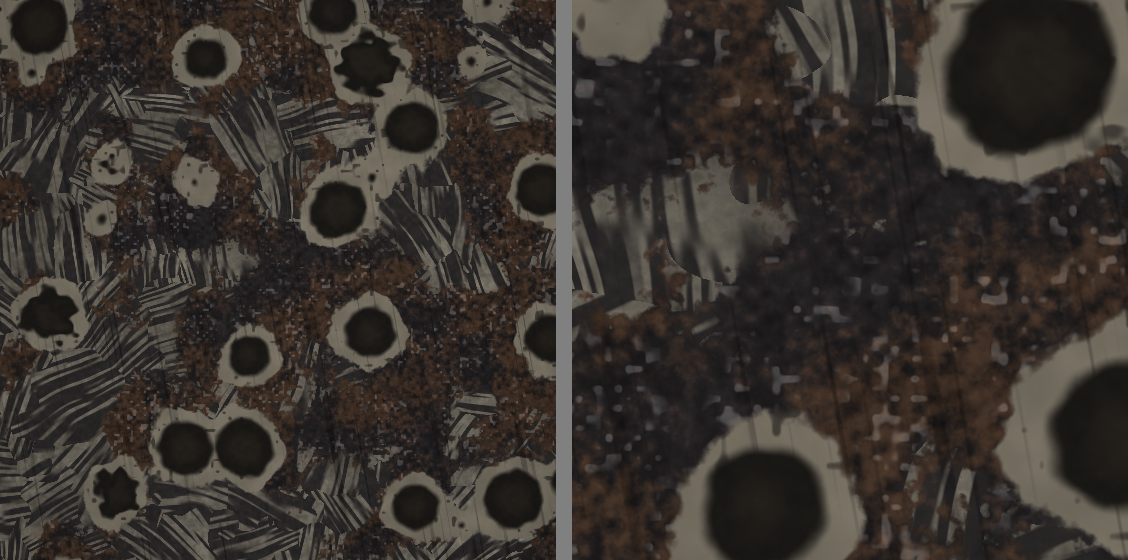
Left: the whole. Right: its middle third, enlarged.
Give the GLSL for this texture, as a Shadertoy shader.

```glsl
#define CLUSTER_SIZE 0.27
#define NODULE_GAP 0.102
#define DOMAIN_FREQ 7.0
#define NEEDLE_FREQ vec2(17.0, 185.0)
#define SCRATCH_SLOPE 0.17
#define FERRITE vec3(0.445, 0.42, 0.37)
#define NEEDLE vec3(0.41, 0.39, 0.35)
#define MATRIX vec3(0.155, 0.145, 0.145)
#define PEARLITE_DARK vec3(0.125, 0.115, 0.12)
#define PEARLITE_BROWN vec3(0.215, 0.16, 0.125)
#define GRAPHITE vec3(0.095, 0.088, 0.078)

float hash(vec2 p) {
    return fract(sin(dot(p, vec2(127.1, 311.7))) * 43758.5453);
}

vec2 hash2(vec2 p) {
    return vec2(hash(p), hash(p + 37.3));
}

float noise(vec2 p) {
    vec2 i = floor(p), f = fract(p);
    f = f * f * (3.0 - 2.0 * f);
    return mix(mix(hash(i), hash(i + vec2(1, 0)), f.x),
               mix(hash(i + vec2(0, 1)), hash(i + 1.0), f.x), f.y);
}

float fbm(vec2 p) {
    float sum = 0.0, amp = 0.5;
    for (int i = 0; i < 5; i++) {
        sum += amp * noise(p);
        p = mat2(1.6, 1.2, -1.2, 1.6) * p + 5.7;
        amp *= 0.5;
    }
    return sum;
}

float smoothMin(float a, float b, float k) {
    float h = max(k - abs(a - b), 0.0) / k;
    return min(a, b) - 0.25 * h * h * k;
}

// Distances to the ferrite halos (x) and graphite nodules (y)
vec2 grains(vec2 p) {
    vec2 wobble = vec2(fbm(p * 22.0), fbm(p * 22.0 + 40.0)) - 0.5;
    float ragged = noise(p * 65.0) - 0.5;
    vec2 dist = vec2(1.0);
    vec2 home = floor(p / CLUSTER_SIZE);
    for (int n = 0; n < 9; n++) {
        vec2 cell = home + vec2(n % 3 - 1, n / 3 - 1);
        vec2 centre = (cell + 0.5 + 0.55 * (hash2(cell + 11.0) - 0.5)) * CLUSTER_SIZE;
        float angle = 6.2832 * hash(cell + 7.0);
        vec2 along = vec2(cos(angle), sin(angle));
        int count = 1 + int(3.0 * hash(cell + 3.0));
        for (int k = 0; k < count; k++) {
            vec2 id = cell * 5.1 + float(k) * 1.7;
            vec2 c = centre + along * NODULE_GAP * (float(k) - 0.5 * float(count - 1));
            c += 0.03 * (hash2(id + 2.0) - 0.5);
            float size = hash(id + 19.0);
            bool hollow = hash(id + 5.0) < 0.27;
            float radius = hollow ? 0.006 : mix(0.034, 0.052, size);
            float haloRadius = hollow ? mix(0.025, 0.045, size) : radius + 0.021;
            float roughness = hash(id + 9.0) < 0.25 ? 0.035 : 0.006;
            float halo = length(p - c + 0.04 * wobble) - haloRadius;
            float core = length(p - c + 0.012 * wobble) - radius + roughness * ragged;
            dist.x = smoothMin(dist.x, halo, 0.03);
            dist.y = min(dist.y, core);
        }
    }
    return dist;
}

// Fans of light needles, one direction per Voronoi domain
float needles(vec2 p) {
    vec2 g = p * DOMAIN_FREQ + 0.7 * vec2(noise(p * 25.0), noise(p * 25.0 + 9.0));
    vec2 home = floor(g), id = home, local = vec2(0.0);
    float nearest = 9.0;
    for (int n = 0; n < 9; n++) {
        vec2 cell = home + vec2(n % 3 - 1, n / 3 - 1);
        vec2 offset = g - cell - hash2(cell);
        if (dot(offset, offset) < nearest) {
            nearest = dot(offset, offset);
            id = cell;
            local = p - (cell + hash2(cell)) / DOMAIN_FREQ;
        }
    }
    float a = 6.2832 * hash(id + 23.0);
    vec2 q = mat2(cos(a), -sin(a), sin(a), cos(a)) * local;
    q.y = q.y * (1.0 - 2.0 * q.x) + 0.012 * noise(q * 14.0 + id);
    return smoothstep(0.4, 0.68, noise(q * NEEDLE_FREQ + id * 17.0));
}

void mainImage(out vec4 fragColor, in vec2 fragCoord) {
    vec2 p = fragCoord / iResolution.y;
    vec2 dist = grains(p);
    float grain = fbm(p * 130.0);
    float patches = fbm(p * 8.0 + 3.0);

    // Needle structure
    float bright = 0.65 + 0.65 * fbm(p * 13.0 + 21.0);
    vec3 col = mix(MATRIX, NEEDLE * bright, needles(p));
    col *= 0.75 + 0.5 * grain;

    // Mottled pearlite around the grains
    float brown = smoothstep(0.38, 0.62, 0.6 * fbm(p * 14.0 + 60.0) + 0.4 * grain);
    vec3 pearlite = mix(PEARLITE_DARK, PEARLITE_BROWN, brown) * (0.55 + 0.9 * grain);
    pearlite += 0.16 * smoothstep(0.62, 0.85, noise(p * 170.0)) * smoothstep(0.4, 0.6, fbm(p * 25.0));
    float spread = 0.035 - dist.x + 0.5 * (patches - 0.48) + 0.09 * (grain - 0.5);
    col = mix(col, pearlite, smoothstep(-0.012, 0.012, spread));

    // Ferrite halos with small pits
    float pits = smoothstep(0.78, 0.92, noise(p * 95.0));
    vec3 ferrite = FERRITE * (0.86 + 0.25 * fbm(p * 30.0)) * (1.0 - 0.45 * pits);
    col = mix(col, ferrite, smoothstep(0.003, -0.003, dist.x + 0.008 * (grain - 0.5)));

    // Polishing scratches
    vec2 s = vec2(p.x + SCRATCH_SLOPE * p.y, p.y);
    float scratch = smoothstep(0.72, 0.95, noise(s * vec2(230.0, 5.0)));
    col *= 1.0 - 0.38 * scratch * noise(s * vec2(30.0, 6.0) + 8.0);

    // Graphite: dark rim, slightly lighter heart
    vec3 graphite = GRAPHITE * (0.85 + 0.3 * grain);
    graphite += vec3(0.035, 0.028, 0.022) * smoothstep(-0.01, -0.035, dist.y);
    col = mix(col, graphite, smoothstep(0.006, -0.005, dist.y));

    // Uneven lamp light
    col *= 1.04 - 0.25 * dot(p - vec2(0.55, 0.5), p - vec2(0.55, 0.5));
    fragColor = vec4(col, 1.0);
}
```
